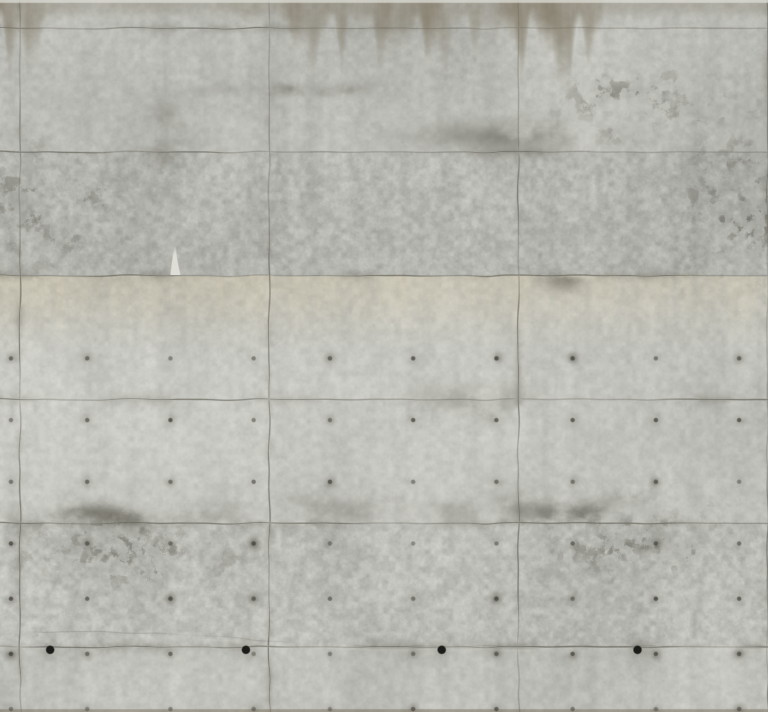
Reproduce this texture procedurally as a Shadertoy shader.

```glsl
// Weathered cast concrete wall: panel joints, tie holes, drain holes, stains and drips.
#define PANEL vec2(0.350, 0.1738)
#define ORIGIN vec2(0.0282, 0.0915)
#define JOINT_HALF_WIDTH 0.0009
#define TIE_RADIUS 0.0030
#define DRAIN_RADIUS 0.0058
#define CONCRETE vec3(0.755, 0.757, 0.732)
#define GRIME vec3(0.37, 0.36, 0.32)
#define RUST vec3(0.45, 0.41, 0.33)
#define LIME vec3(0.87, 0.87, 0.84)

float hash(vec2 p) {
    vec3 q = fract(vec3(p.xyx) * 0.1031);
    q += dot(q, q.yzx + 33.33);
    return fract((q.x + q.y) * q.z);
}

float noise(vec2 p) {
    vec2 i = floor(p), f = fract(p);
    f = f * f * (3.0 - 2.0 * f);
    return mix(mix(hash(i), hash(i + vec2(1, 0)), f.x),
               mix(hash(i + vec2(0, 1)), hash(i + vec2(1, 1)), f.x), f.y);
}

float fbm(vec2 p) {
    float sum = 0.0, amp = 0.52;
    for (int i = 0; i < 5; i++) {
        sum += amp * noise(p);
        p = mat2(0.96, 0.28, -0.28, 0.96) * p * 2.03 + 17.3;
        amp *= 0.5;
    }
    return sum;
}

// Soft elliptical patch
float blot(vec2 p, vec2 center, vec2 radius) {
    vec2 q = (p - center) / radius;
    return exp(-dot(q, q));
}

// Antialiased inside of a distance
float fill(float d, float radius) {
    float px = 1.0 / iResolution.y;
    return 1.0 - smoothstep(radius - px, radius + px, d);
}

// Offset to the nearest tie hole; columns come in threes, rows tighten low down
vec2 tieOffset(vec2 p, out vec2 id) {
    float t = mod(p.x - 0.064, 0.3409) - 0.0585;
    float column = clamp(round(t / 0.1169), 0.0, 2.0);
    float y = p.y - 0.2366;
    float pitch = y > 0.0 ? 0.0867 : 0.0775;
    float row = min(round(y / pitch), 3.0);
    id = vec2(column + 3.0 * floor((p.x - 0.064) / 0.3409), row);
    return vec2(t - column * 0.1169, y - row * pitch);
}

void mainImage(out vec4 fragColor, in vec2 fragCoord) {
    vec2 p = fragCoord / iResolution.y;
    float grain = fbm(p * 120.0);
    float rough = smoothstep(0.33, 0.68, fbm(p * vec2(22, 32)));
    float drag = fbm(p * vec2(48, 4));

    // Panel grid with slightly wavering joints
    vec2 wobble = 0.003 * (vec2(noise(p.yy * 22.0), noise(p.xx * 22.0 + 9.0)) - 0.5);
    vec2 cell = (p + wobble - ORIGIN) / PANEL;
    vec2 nearest = round(cell);
    vec2 d = abs(cell - nearest) * PANEL;
    vec2 panel = floor(cell);

    // Cast surface: clouding, vertical drag marks, grain, tone per course
    float weathered = 1.0 - step(0.5, mod(panel.y, 3.0));
    float upper = step(3.0, panel.y);
    float tone = 1.0 + 0.13 * (fbm(p * vec2(6, 5)) - 0.5) + 0.09 * (drag - 0.5);
    tone += (0.13 + 0.09 * weathered) * (grain - 0.5) + 0.02 * (hash(panel + 40.0) - 0.5);
    tone -= 0.045 * weathered + 0.03 * upper + 0.02 * step(panel.y, -0.5);
    vec3 col = CONCRETE * tone;
    float warm = smoothstep(0.50, 0.613, p.y) * (1.0 - upper);
    col *= mix(vec3(1), vec3(1.01, 0.985, 0.935), warm * (0.4 + drag));

    // Smeared dirt along the joints and ledges
    vec2 w = p + 0.03 * (vec2(fbm(p * 9.0), fbm(p * 9.0 + 31.0)) - 0.5);
    float smear = 0.45 * blot(w, vec2(0.43, 0.876), vec2(0.13, 0.009))
        + 0.50 * blot(w, vec2(0.70, 0.802), vec2(0.10, 0.020))
        + 0.65 * blot(w, vec2(0.165, 0.273), vec2(0.11, 0.012))
        + 0.55 * blot(w, vec2(0.80, 0.277), vec2(0.08, 0.014))
        + 0.28 * blot(w, vec2(0.55, 0.285), vec2(0.24, 0.018))
        + 0.35 * blot(w, vec2(0.67, 0.435), vec2(0.07, 0.022))
        + 0.55 * blot(w, vec2(0.795, 0.602), vec2(0.025, 0.014))
        + 0.30 * blot(w, vec2(0.235, 0.81), vec2(0.025, 0.07));
    col = mix(col, GRIME, clamp(smear * (0.25 + 0.75 * rough), 0.0, 0.8));

    // Pitted, mottled patches
    float patches = blot(w, vec2(0.91, 0.855), vec2(0.11, 0.05))
        + blot(w, vec2(1.06, 0.70), vec2(0.09, 0.09))
        + 0.8 * blot(w, vec2(0.07, 0.71), vec2(0.12, 0.08))
        + 0.9 * blot(w, vec2(0.20, 0.225), vec2(0.13, 0.05))
        + blot(w, vec2(0.92, 0.235), vec2(0.14, 0.05));
    float pits = smoothstep(0.54, 0.72, fbm(p * 75.0 + 5.0));
    col = mix(col, GRIME, min(patches, 1.0) * (0.10 * rough + 0.42 * pits * (0.3 + rough)));

    // Joints: broken dark lines with dirt clinging beside them
    vec2 wear = smoothstep(0.25, 0.75, vec2(noise(vec2(nearest.x * 7.3, p.y * 11.0)),
                                          noise(vec2(p.x * 11.0, nearest.y * 5.7))));
    vec2 seam = vec2(fill(d.x, JOINT_HALF_WIDTH), fill(d.y, JOINT_HALF_WIDTH));
    vec2 dirt = wear * exp(-d / vec2(0.004, 0.006)) * 0.38 * rough;
    vec2 joint = max(seam * (0.32 + 0.38 * wear), dirt);
    col = mix(col, GRIME, max(joint.x, joint.y));

    // Sloping pour line in the lowest courses
    float pour = p.y - 0.112 + 0.020 * smoothstep(0.15, 0.55, p.x) - wobble.y;
    col = mix(col, GRIME, 0.25 * fill(abs(pour), 0.0007) * wear.y);
    col = mix(col, LIME, 0.30 * exp(-abs(pour + 0.005) / 0.003) * rough);

    // Drips from the coping, then its pale edge
    float drop = 1.0 - p.y;
    float cluster = smoothstep(0.3, 0.75, noise(vec2(p.x * 9.0, 3.0)));
    float reach = 0.03 + 0.14 * cluster * pow(noise(vec2(p.x * 75.0, 8.0)), 2.0);
    float drip = (1.0 - smoothstep(0.2 * reach, reach, drop)) * (0.2 + 0.8 * drag);
    col = mix(col, RUST, drip * (0.35 + 0.45 * cluster));
    col = mix(col, LIME, 0.75 * fill(drop, 0.004));
    col = mix(col, RUST, 0.45 * fill(p.y, 0.004));

    // Lime run tapering upward from a joint
    float rise = (p.y - 0.614) / 0.044;
    float run = fill(abs(p.x - 0.246 + wobble.x), 0.007 * (1.0 - rise));
    col = mix(col, LIME, run * step(0.0, rise) * (1.0 - smoothstep(0.6, 1.0, rise)));

    // Tie holes with smudged rims
    vec2 tieId;
    float tie = length(tieOffset(p, tieId));
    float age = hash(tieId + 60.0);
    col = mix(col, GRIME, (0.15 + 0.35 * age) * exp(-tie * tie / 0.00006) * (0.4 + rough));
    col = mix(col, GRIME * 0.75, (0.45 + 0.4 * age) * fill(tie, TIE_RADIUS));

    // Drain holes
    float drain = length(vec2(mod(p.x - 0.0704 + 0.1375, 0.275) - 0.1375, p.y - 0.0873));
    col = mix(col, GRIME, 0.35 * exp(-drain / 0.008));
    col = mix(col, vec3(0.11, 0.11, 0.10), fill(drain, DRAIN_RADIUS));

    fragColor = vec4(clamp(col, 0.0, 1.0), 1.0);
}
```
